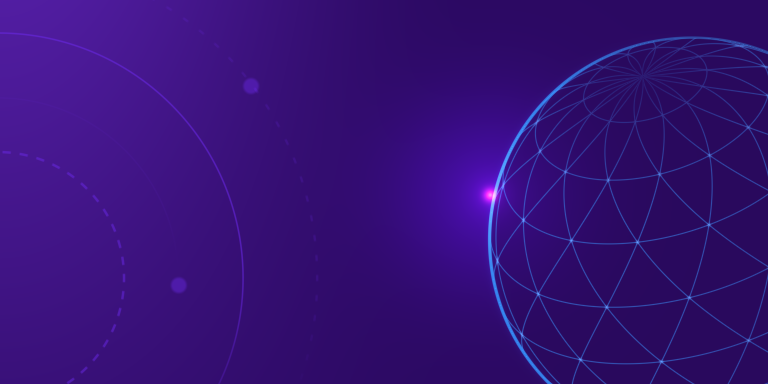
Write a WebGL 1 fragment shader that draws this background.

```glsl
precision highp float;
// Violet backdrop with orbit rings on the left and a glowing wireframe globe on the right.

uniform vec2 u_resolution;

#define GLOBE_CENTER vec2(1.802, 0.375)
#define GLOBE_RADIUS 0.527
#define POLE_AXIS normalize(vec3(-0.243, 0.807, 0.538))
#define MERIDIANS 14.0
#define PARALLEL_STEP 0.3195
#define LONGITUDE_SHIFT 0.038
#define SPARK_POS vec2(1.277, 0.492)
#define ORBIT_CENTER vec2(-0.005, 0.276)
#define BASE_COLOR vec3(0.170, 0.036, 0.385)
#define ORBIT_COLOR vec3(0.42, 0.16, 0.92)
#define MESH_COLOR vec3(0.22, 0.48, 0.88)

const float TAU = 6.2831853;

// Softly antialiased line coverage from a distance and a half width.
float stroke(float dist, float halfWidth) {
    float soft = 0.75 / u_resolution.y;
    return 1.0 - smoothstep(halfWidth - soft, halfWidth + soft, abs(dist));
}

// Signed offset to the nearest integer.
vec3 nearest(vec3 v) {
    return v - floor(v + 0.5);
}

// Sphere coordinates whose integer values are the two spirals and the parallels.
vec3 meshCoord(vec2 q) {
    vec3 n = vec3(q, sqrt(max(1.0 - dot(q, q), 0.0)));
    vec3 pole = POLE_AXIS;
    vec3 east = normalize(vec3(pole.z, 0.0, -pole.x));
    vec3 front = cross(east, pole);
    float lon = atan(dot(n, east), dot(n, front)) + LONGITUDE_SHIFT;
    float u = lon * MERIDIANS / TAU;
    float v = acos(clamp(dot(n, pole), -1.0, 1.0)) / PARALLEL_STEP;
    return vec3(u + 0.5 * v, u - 0.5 * v, v);
}

// Distance on the canvas to each of the three line families.
vec3 meshDistance(vec2 q) {
    const float e = 0.001;
    vec3 m = meshCoord(q);
    vec3 dx = nearest(meshCoord(q + vec2(e, 0.0)) - m) / e;
    vec3 dy = nearest(meshCoord(q + vec2(0.0, e)) - m) / e;
    return abs(nearest(m)) * GLOBE_RADIUS / max(sqrt(dx * dx + dy * dy), 0.001);
}

vec3 background(vec2 p) {
    float corner = (1.0 - smoothstep(0.0, 1.25, p.x)) * mix(0.36, 1.0, p.y);
    return BASE_COLOR + vec3(0.150, 0.078, 0.250) * corner;
}

// Solid, dashed and dotted orbits with two small bodies.
vec3 addOrbits(vec3 color, vec2 p) {
    vec2 q = p - ORBIT_CENTER;
    float r = length(q);
    float angle = atan(q.y, q.x);
    float fade = smoothstep(-0.5, 0.1, angle);
    float dash = smoothstep(0.20, 0.32, abs(fract(angle * 46.0 / TAU) - 0.5));
    float dots = smoothstep(0.28, 0.42, abs(fract(angle * 100.0 / TAU) - 0.5));
    float ink = 0.55 * stroke(r - 0.638, 0.0020) * mix(0.45, 1.0, fade);
    ink += 0.48 * stroke(r - 0.328, 0.0032) * dash;
    ink += 0.07 * stroke(r - 0.469, 0.0018) * smoothstep(0.0, 0.5, angle);
    ink += 0.17 * stroke(r - 0.831, 0.0030) * dots * fade;
    for (int i = 0; i < 2; i++) {
        float k = float(i);
        float a = mix(-0.04, 0.649, k);
        vec2 body = mix(0.471, 0.827, k) * vec2(cos(a), sin(a));
        ink += 0.42 * (1.0 - smoothstep(0.015, 0.025, length(q - body)));
    }
    return mix(color, ORBIT_COLOR, min(ink, 1.0));
}

// Triangulated mesh, brighter at the nodes and faint around the pole.
vec3 addMesh(vec3 color, vec2 q) {
    vec3 d = meshDistance(q);
    float colat = meshCoord(q).z;
    float fade = smoothstep(0.0, 2.8, colat) * mix(1.0, 0.8, smoothstep(-0.3, 0.5, q.x));
    float spirals = max(stroke(d.x, 0.0014), stroke(d.y, 0.0014));
    float lines = max(spirals, stroke(d.z, 0.0014));
    float node = exp(-dot(d, d) / 0.00003) * smoothstep(0.5, 1.5, colat);
    color = mix(color, MESH_COLOR, lines * mix(0.18, 0.66, fade));
    return color + vec3(0.18, 0.32, 0.34) * node * fade;
}

void main() {
    vec2 p = gl_FragCoord.xy / u_resolution.y;
    vec2 q = (p - GLOBE_CENTER) / GLOBE_RADIUS;
    float rimDist = (length(q) - 1.0) * GLOBE_RADIUS;
    float inside = clamp(0.5 - rimDist * u_resolution.y, 0.0, 1.0);
    float sparkDist = length(p - SPARK_POS);

    vec3 color = addOrbits(background(p), p);

    // Wide violet halo, weaker within the globe.
    float halo = exp(-sparkDist * sparkDist / 0.060);
    color += vec3(0.100, 0.016, 0.260) * halo * mix(1.0, 0.55, inside);
    color = mix(color, color * 0.95, inside);

    if (rimDist < 0.0) color = addMesh(color, q);

    // Rim, thicker and brighter on the left and near the spark.
    float left = smoothstep(-0.1, 0.9, -q.x);
    float nearSpark = exp(-sparkDist * sparkDist / 0.02);
    vec3 rimColor = mix(vec3(0.20, 0.36, 0.72), vec3(0.19, 0.50, 0.86), left);
    rimColor += vec3(0.14, 0.18, 0.08) * nearSpark;
    float rim = stroke(rimDist, mix(0.0030, 0.0042, left));
    color = mix(color, rimColor, rim * mix(0.72, 0.90, left));
    color += vec3(0.02, 0.06, 0.13) * exp(-abs(rimDist) / 0.007) * left;

    // Spark: magenta bloom around a hot pink core.
    color += vec3(0.22, 0.02, 0.36) * exp(-sparkDist / 0.035);
    color += vec3(0.70, 0.10, 0.25) * exp(-sparkDist * sparkDist / 0.00030);
    color += vec3(0.30, 0.38, 0.15) * exp(-sparkDist * sparkDist / 0.00004);

    gl_FragColor = vec4(clamp(color, 0.0, 1.0), 1.0);
}
```
